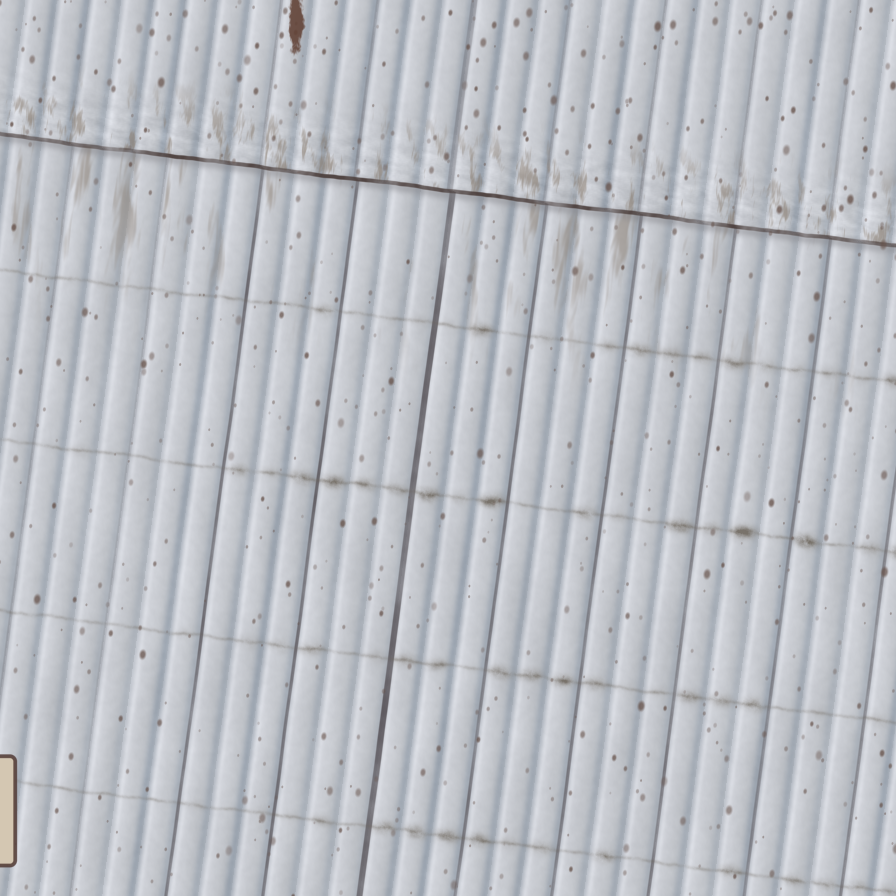
Reproduce this texture procedurally as a three.js fragment shader.

```glsl
// Weathered corrugated metal wall: about 28 slanted ribs, a seam at every third one,
// one rusty sheet overlap and four rows of fixing stains. Ribs come from fract on a
// sheared axis; wear comes from cellular blots and layered sines.
varying vec2 vUv;

float hash(vec2 p) {
  vec3 q = fract(p.xyx * 0.1031);
  q += dot(q, q.yzx + 33.33);
  return fract((q.x + q.y) * q.z);
}

// Layered, warped sines, roughly -1 to 1
float sines(vec2 p) {
  float sum = 0.0, amp = 0.6;
  for (int i = 0; i < 4; i++) {
    sum += amp * sin(p.x + 1.7 * sin(p.y)) * sin(1.1 * p.y + 1.3 * sin(0.8 * p.x));
    p = mat2(1.6, 1.2, -1.2, 1.6) * p + 3.1;
    amp *= 0.6;
  }
  return sum;
}

// Cellular blots: a share of the cells holds one soft speck of random size
float blots(vec2 p, float share) {
  float mask = 0.0;
  for (int j = -1; j <= 1; j++) {
    for (int i = -1; i <= 1; i++) {
      vec2 cell = floor(p) + vec2(float(i), float(j));
      vec2 centre = cell + vec2(hash(cell + 3.7), hash(cell + 19.2));
      float radius = mix(0.09, 0.24, pow(hash(cell + 41.5), 2.0));
      float speck = 1.0 - smoothstep(radius * 0.4, radius + 0.07, length(p - centre));
      mask = max(mask, speck * step(hash(cell + 67.1), share) * mix(0.4, 1.0, hash(cell + 83.3)));
    }
  }
  return mask;
}

float bell(float x) { return exp(-x * x); }

void main() {
  // Sheared axes: x across the ribs, y across the overlap and stain rows
  vec2 sheet = vec2(vUv.x - 0.132 * vUv.y, vUv.y + 0.125 * vUv.x);
  float lap = sheet.y - 0.85 + 0.0015 * sines(vec2(sheet.x * 25.0, 2.0));
  float above = smoothstep(-0.001, 0.001, lap);
  float lapBand = above * (1.0 - smoothstep(0.02, 0.1, lap));

  // Rib profile: bright leading edge, gentle fall, bluish groove
  float rib = sheet.x * 27.93 + 0.8 + 0.1 * above + 0.03 * sines(sheet * vec2(9.0, 5.0));
  float ribId = floor(rib), across = fract(rib);
  float groove = fract(rib + 0.5) - 0.5;
  float grooveId = floor(rib + 0.5);
  vec3 color = mix(vec3(0.81, 0.82, 0.845), vec3(0.745, 0.757, 0.777), smoothstep(0.15, 0.8, across));
  float depth = mix(0.4, 0.85, hash(vec2(grooveId, 5.0 + above)));
  color = mix(color, vec3(0.58, 0.62, 0.67), depth * bell((groove + 0.08) / 0.15));
  color += 0.04 * bell((groove - 0.17) / 0.08);
  color += 0.018 * sines(sheet * vec2(40.0, 14.0)) + 0.012 * sines(sheet * vec2(190.0, 150.0));
  color += lapBand * 0.05 * sines(sheet * vec2(65.0, 130.0));

  // Dark sheet seams, the heaviest near the middle
  float seamId = floor(rib / 3.0 + 0.5);
  float seamDist = abs(rib - 3.0 * seamId) / 27.93;
  float heavy = 1.0 - step(0.5, abs(seamId - 4.0));
  float seamWidth = mix(0.0008, 0.0024, heavy);
  float seam = 1.0 - smoothstep(seamWidth, seamWidth + 0.002, seamDist);
  seam *= mix(0.45, 0.8, hash(vec2(seamId, 11.0))) + 0.25 * heavy;
  seam *= 0.85 + 0.3 * sines(vec2(sheet.y * 18.0, seamId * 4.0));
  seam *= mix(1.0, 0.4, above) * mix(0.3, 1.0, step(1.5, seamId));
  color = mix(color, vec3(0.33, 0.31, 0.33), clamp(seam, 0.0, 0.9));

  // Rows of fixing stains, one blot of random strength per rib
  for (int k = 0; k < 4; k++) {
    float row = float(k);
    float dist = sheet.y - 0.699 + 0.19 * row + 0.002 * sines(vec2(sheet.x * 45.0, row * 7.0));
    float strength = mix(0.6, 1.0, 1.0 - step(0.5, abs(row - 1.0)));
    strength *= mix(0.15, 1.0, smoothstep(0.15, 0.5, vUv.x));
    float ragged = 0.8 + 0.5 * sines(sheet * vec2(130.0, 150.0));
    float spot = bell((across - 0.5) / 0.34) * bell(dist / 0.0065) * ragged;
    spot *= pow(hash(vec2(ribId, row + 23.0)), 1.6);
    float stain = strength * spot + 0.25 * bell(dist / 0.002) * ragged;
    color = mix(color, vec3(0.42, 0.39, 0.35), clamp(stain, 0.0, 0.85));
  }

  // Brown smears above the overlap and run-off below it
  float smear = lapBand * smoothstep(0.15, 0.8, sines(sheet * vec2(110.0, 35.0)));
  float runoff = (1.0 - above) * smoothstep(-0.24, -0.02, lap);
  runoff *= smoothstep(0.3, 0.9, sines(sheet * vec2(62.0, 13.0) + 4.0));
  color = mix(color, vec3(0.54, 0.49, 0.44), 0.6 * smear + 0.5 * runoff);

  // Overlap edge: broken dark line with a soft shadow under it
  float broken = clamp(0.72 + 0.4 * sines(vec2(sheet.x * 38.0, 9.0)), 0.3, 0.95);
  color = mix(color, vec3(0.5, 0.5, 0.52), 0.4 * bell((lap + 0.004) / 0.006));
  color = mix(color, vec3(0.30, 0.25, 0.24), broken * (1.0 - smoothstep(0.0012, 0.0032, abs(lap))));

  // Rust specks, denser on the upper sheet
  float specks = blots(sheet * vec2(56.0, 38.0), mix(0.1, 0.24, above));
  specks = max(specks, 0.6 * blots(sheet * vec2(95.0, 70.0) + 31.0, 0.07));
  color = mix(color, vec3(0.40, 0.32, 0.29), 0.8 * specks);

  // Large rust scab at the top edge
  float scab = length((vUv - vec2(0.331, 0.975)) / vec2(0.009, 0.034));
  scab += 0.35 * sines(vUv * vec2(120.0, 90.0));
  color = mix(color, vec3(0.36, 0.23, 0.18), 0.85 * (1.0 - smoothstep(0.7, 1.1, scab)));

  // Beige opening with a rusty rim at the left edge
  vec2 corner = abs(vUv - vec2(0.0, 0.095)) - vec2(0.011, 0.055);
  float opening = length(max(corner, 0.0)) - 0.006;
  color = mix(color, vec3(0.83, 0.78, 0.70), 1.0 - smoothstep(-0.001, 0.001, opening));
  color = mix(color, vec3(0.31, 0.22, 0.20), 0.85 * (1.0 - smoothstep(0.0012, 0.003, abs(opening))));

  gl_FragColor = vec4(clamp(color, 0.0, 1.0), 1.0);
}
```
